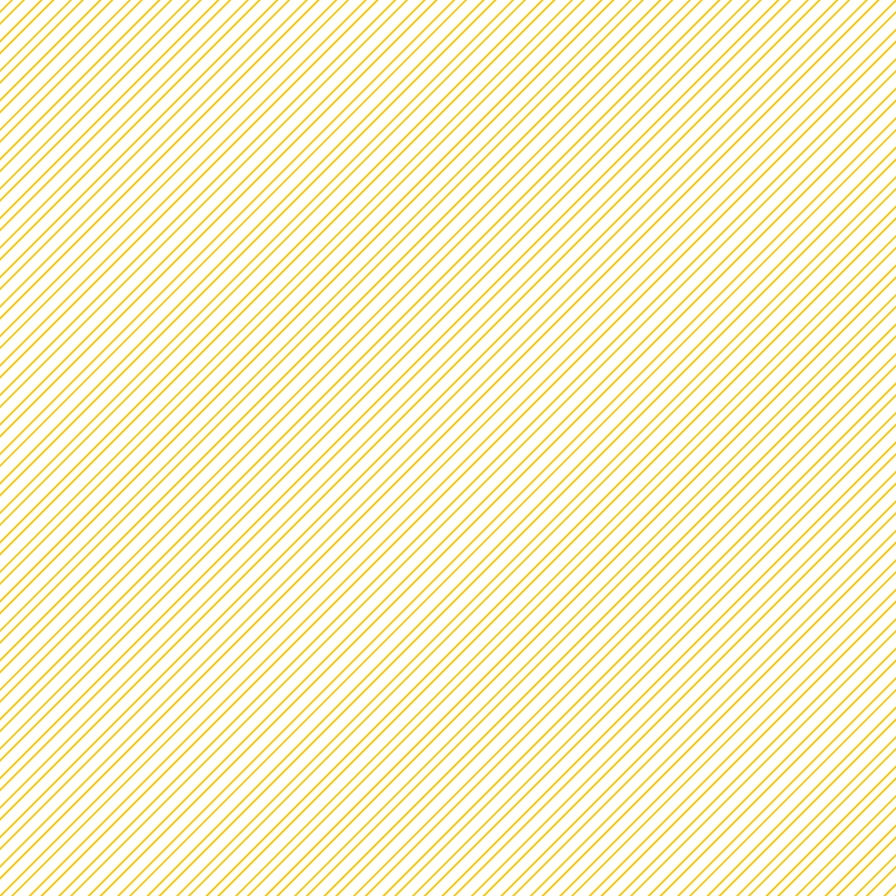
This pattern is drawn by a WebGL 2 fragment shader. Its source:

```glsl
#version 300 es
precision highp float;
// Thin golden diagonal pinstripes set in close pairs on white.

uniform vec2 u_resolution;
out vec4 fragColor;

// Smoothed coverage of a line, given the distance to its centre.
float lineCoverage(float dist, float halfWidth, float pixel) {
    return clamp((halfWidth - dist) / pixel + 0.5, 0.0, min(1.0, 2.0 * halfWidth / pixel));
}

void main() {
    float pixel = 1.0 / min(u_resolution.x, u_resolution.y);
    vec2 uv = gl_FragCoord.xy * pixel;

    // Pairs repeat 30.4 times along each edge, lines rising to the right.
    float across = (uv.x + 1.0 - uv.y) * 30.4;
    float cell = fract(across - 0.61 + 0.5) - 0.5;

    // Mirroring about the pair centre gives both lines; the inner gap is the narrower.
    float dist = abs(abs(cell) - 0.2) / (30.4 * sqrt(2.0));
    float stripe = lineCoverage(dist, 0.00103, pixel);

    vec3 paper = vec3(1.0, 1.0, 0.995);
    vec3 gold = vec3(0.98, 0.78, 0.02);
    fragColor = vec4(mix(paper, gold, stripe), 1.0);
}
```
